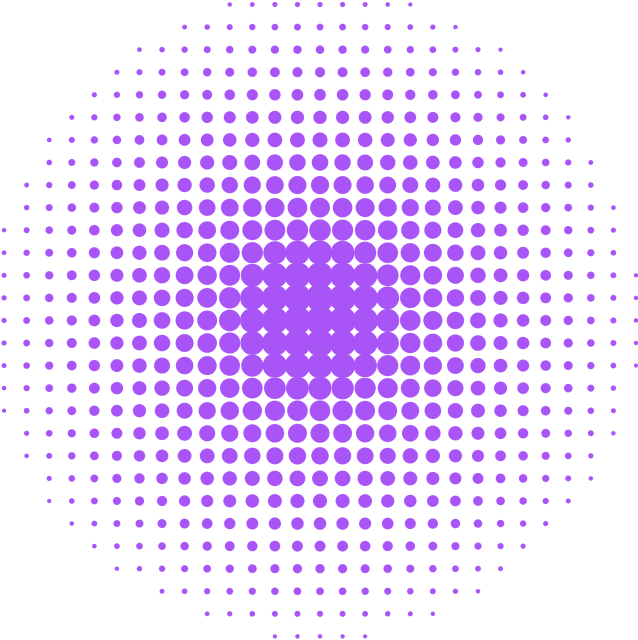
A WebGL 1 fragment shader for this background:

```glsl
precision highp float;
// Violet halftone disc: a square grid of dots that shrink away from the middle.

uniform vec2 u_resolution;

// Dot radius, in cells, for a dot at this distance from the tone centre.
float dotRadius(float dist) {
  float core = 0.04 * (1.0 - smoothstep(2.5, 4.0, dist));
  return 0.61 - 0.036 * dist + core;
}

// Signed distance to the nearest dot; neighbours count because dots overlap.
float halftone(vec2 p) {
  vec2 toneCentre = vec2(-0.25, 0.24);
  vec2 cell = floor(p + 0.5);
  float nearest = 1.0;
  for (int j = -1; j <= 1; j++) {
    for (int i = -1; i <= 1; i++) {
      vec2 dotCentre = cell + vec2(float(i), float(j));
      float dist = length(dotCentre - toneCentre);
      if (dist < 14.425) {
        nearest = min(nearest, length(p - dotCentre) - dotRadius(dist));
      }
    }
  }
  return nearest;
}

void main() {
  // Grid coordinates: one unit per cell, with a dot at the origin.
  float cellsPerPixel = 28.36 / u_resolution.y;
  vec2 p = (gl_FragCoord.xy - 0.5 * u_resolution) * cellsPerPixel - vec2(0.045, -0.02);

  // Ink coverage with a soft edge about one pixel wide.
  float ink = 1.0 - smoothstep(-0.7, 0.7, halftone(p) / cellsPerPixel);

  vec3 paper = vec3(1.0);
  vec3 violet = vec3(0.66, 0.33, 0.97);
  gl_FragColor = vec4(mix(paper, violet, ink), 1.0);
}
```
